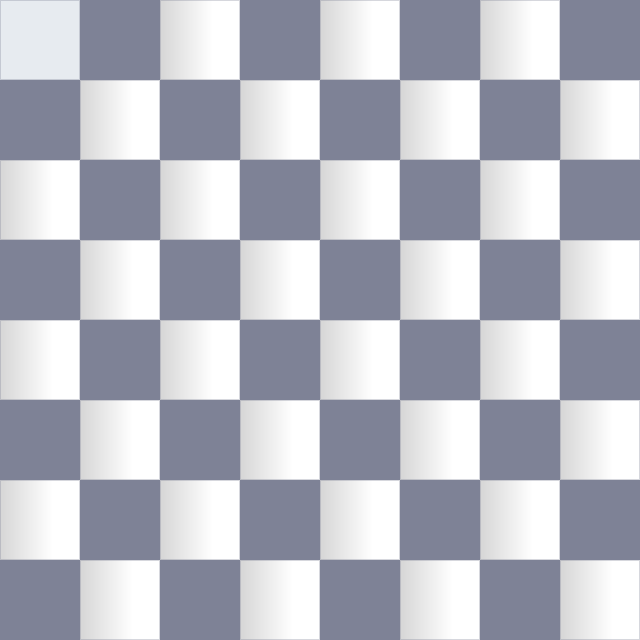
A Shadertoy shader for this pattern:

```glsl
// Coverage of a slightly inset unit cell, smoothed over one pixel
float cellCoverage(vec2 local, float pixel) {
    vec2 d = abs(local - 0.5) - 0.496;
    return clamp(0.5 - max(d.x, d.y) / pixel, 0.0, 1.0);
}

void mainImage(out vec4 fragColor, in vec2 fragCoord) {
    const float cells = 8.0;
    vec2 grid = fragCoord / iResolution.xy * cells;
    vec2 cell = floor(grid);
    vec2 local = fract(grid);
    float pixel = cells / min(iResolution.x, iResolution.y);

    // Light squares fade from grey at the left to white
    vec3 light = vec3(mix(0.838, 1.0, clamp(local.x / 0.66, 0.0, 1.0)));

    // The top left square is a flat pale blue
    if (cell.x < 0.5 && cell.y > cells - 1.5) light = vec3(0.906, 0.922, 0.941);

    // Alternate with flat slate squares
    float isLight = mod(cell.x + cell.y, 2.0);
    vec3 slate = vec3(0.494, 0.51, 0.588);
    vec3 color = mix(slate, light, isLight * cellCoverage(local, pixel));

    fragColor = vec4(color, 1.0);
}
```
